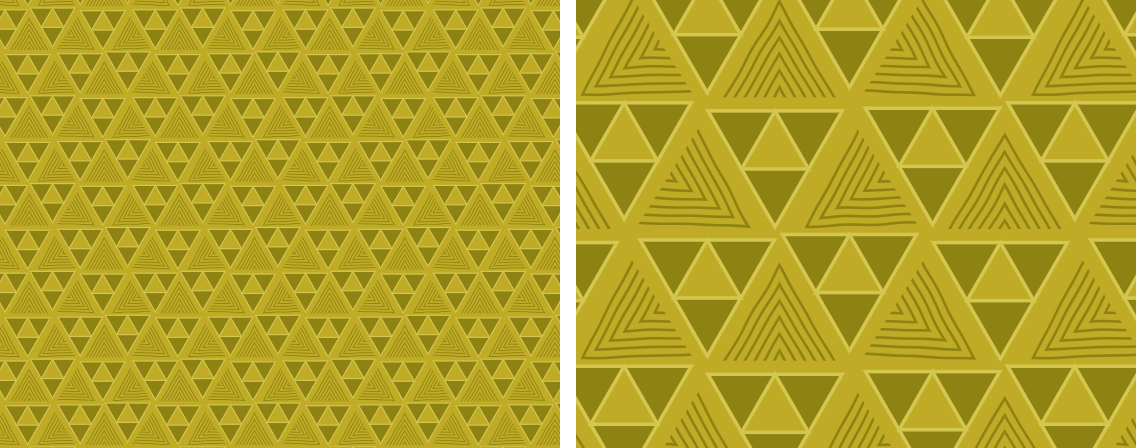
Left, the full canvas; right, a detail of the centre.
Reproduce this pattern procedurally as a Shadertoy shader.

```glsl
// Staggered rows of split, outlined triangles alternating with triangles of hand-ruled chevron stripes

// Lengths are in design units; the canvas is SPAN units wide
const float SPAN = 768.0;
const float REPEAT = 206.0;        // width of a group of three motifs
const float ROW_PITCH = 60.2;
const vec2 FIRST = vec2(72.0, 11.0); // first group, from the top left
const float ROW_MARGIN = 2.0;

const vec3 SPLIT_X = vec3(0.0, 69.0, 141.0);
const vec3 SPLIT_DROP = vec3(0.0, 3.7, 2.5);
const float SPLIT_INRADIUS = 17.7;
const float OUTLINE = 1.6;

const vec3 STRIPED_X = vec3(-32.0, 33.5, 107.0);
const vec3 STRIPED_SPIN = vec3(0.0, 2.13, -2.13);
const float STRIPED_INRADIUS = 15.7;
const float STRIPED_DROP = 42.0;
const float STRIPE_PITCH = 3.9;
const float STRIPE_WIDTH = 1.2;
const float WOBBLE = 0.22;

const vec3 GOLD = vec3(0.75, 0.67, 0.15);
const vec3 OLIVE = vec3(0.555, 0.515, 0.07);
const vec3 PALE = vec3(0.83, 0.78, 0.31);

// Coverage of a shape from its inward distance
float cover(float inside, float pixel) {
    return clamp(inside / pixel + 0.5, 0.0, 1.0);
}

// Signed offset to the nearest copy in a row
float wrapX(float x) {
    return x - REPEAT * round(x / REPEAT);
}

vec2 rotate(vec2 p, float angle) {
    float c = cos(angle), s = sin(angle);
    return mat2(c, s, -s, c) * p;
}

// Inward distances to the right, left and bottom sides of an upright triangle
vec3 sideDistances(vec2 p, float inradius) {
    return inradius + vec3(-0.866 * p.x - 0.5 * p.y, 0.866 * p.x - 0.5 * p.y, p.y);
}

float triangle(vec2 p, float inradius) {
    vec3 d = sideDistances(p, inradius);
    return min(d.x, min(d.y, d.z));
}

// Stripes follow two sides and are cut off by the third
float stripes(vec2 p, float seed, float pixel) {
    vec3 d = sideDistances(p, STRIPED_INRADIUS);
    float depth = min(d.x, d.y);
    float wave = sin(dot(p, vec2(0.13, 0.17)) + seed) + 0.5 * sin(0.31 * p.y + 2.3 * seed);
    float toLine = abs(fract((depth + WOBBLE * wave) / STRIPE_PITCH) - 0.5) * STRIPE_PITCH;
    return cover(0.5 * STRIPE_WIDTH - toLine, pixel) * cover(min(depth, d.z), pixel);
}

// Inverted triangle with a gold triangle joining the middles of its sides
vec3 splitTriangle(vec3 color, vec2 p, float pixel) {
    float outer = triangle(vec2(p.x, -p.y), SPLIT_INRADIUS);
    float inner = triangle(p, 0.5 * SPLIT_INRADIUS);
    color = mix(color, OLIVE, cover(outer, pixel));
    color = mix(color, GOLD, cover(inner, pixel));
    float edge = min(abs(outer), abs(inner));
    return mix(color, PALE, cover(0.5 * OUTLINE - edge, pixel));
}

void mainImage(out vec4 fragColor, in vec2 fragCoord) {
    float pixel = SPAN / iResolution.x;
    vec2 p = vec2(fragCoord.x, iResolution.y - fragCoord.y) * pixel - FIRST;

    // Each row shifts by half a group
    float row = floor((p.y + ROW_MARGIN) / ROW_PITCH);
    float x = p.x - 0.5 * REPEAT * row;
    float drop = p.y - ROW_PITCH * row;

    vec3 color = GOLD;
    for (int i = 0; i < 3; i++) {
        vec2 striped = vec2(wrapX(x - STRIPED_X[i]), STRIPED_DROP - drop);
        float seed = 1.7 * float(i) + 2.4 * mod(row, 2.0);
        color = mix(color, OLIVE, stripes(rotate(striped, STRIPED_SPIN[i]), seed, pixel));
    }
    for (int i = 0; i < 3; i++) {
        vec2 split = vec2(wrapX(x - SPLIT_X[i]), SPLIT_DROP[i] + SPLIT_INRADIUS - drop);
        color = splitTriangle(color, split, pixel);
    }
    fragColor = vec4(color, 1.0);
}
```
